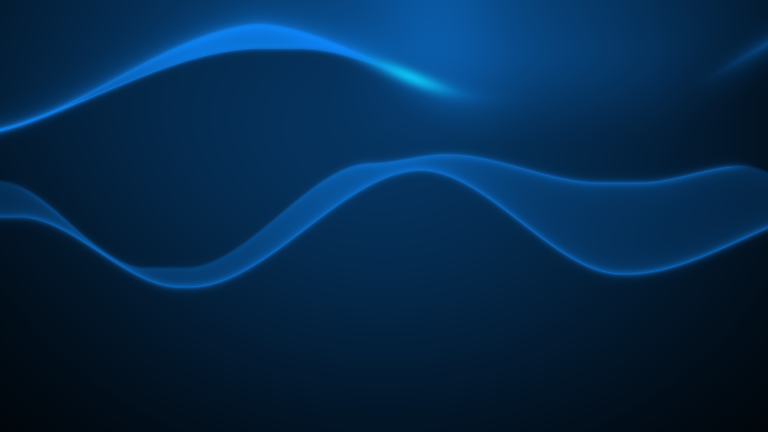
Reproduce this background procedurally as a WebGL 2 fragment shader.

```glsl
#version 300 es
precision highp float;

uniform vec2 u_resolution;
out vec4 fragColor;

const vec3 AMBIENT_TINT = vec3(0.055, 0.54, 1.0);
const vec3 RIBBON_BLUE = vec3(0.04, 0.46, 0.86);
const vec3 EDGE_BLUE = vec3(0.06, 0.53, 0.98);
const vec3 SPARK_CYAN = vec3(0.05, 0.78, 0.97);

// Smooth rise of the given height between two positions
float ramp(float x, float start, float end, float height) {
    return height * smoothstep(start, end, x);
}

float bell(float x, float center, float width) {
    float t = (x - center) / width;
    return exp(-t * t);
}

float lineGlow(float offset, float width) {
    return exp(-abs(offset) / width);
}

// Soft mask between two curves, which may cross
float band(float y, float a, float b, float softness) {
    return smoothstep(-softness, softness, y - min(a, b))
         * smoothstep(-softness, softness, max(a, b) - y);
}

// Ribbon edges as height over x
float upperTop(float x) {
    return 0.685 + ramp(x, -0.052, 0.349, 0.259) - ramp(x, 0.326, 0.651, 0.171)
         + ramp(x, 0.833, 1.107, 0.192);
}

float upperBottom(float x) {
    return 0.681 + ramp(x, -0.078, 0.341, 0.208) - ramp(x, 0.39, 0.651, 0.118)
         + ramp(x, 0.833, 1.107, 0.192);
}

float lowerTop(float x) {
    return 0.583 - ramp(x, -0.007, 0.189, 0.204) + ramp(x, 0.241, 0.484, 0.241)
         + ramp(x, 0.48, 0.582, 0.021) - ramp(x, 0.582, 0.781, 0.065)
         + ramp(x, 0.833, 0.97, 0.039) - ramp(x, 0.97, 1.04, 0.035);
}

float lowerBottom(float x) {
    return 0.498 - ramp(x, 0.026, 0.234, 0.162) + ramp(x, 0.247, 0.549, 0.271)
         - ramp(x, 0.547, 0.81, 0.241) + ramp(x, 0.816, 1.12, 0.164);
}

// Broad light, a column at the top and a veil above the upper ribbon
vec3 background(vec2 p, float horizon) {
    float light = 0.39 * bell(p.x, 0.5, 0.53) * bell(p.y, 0.69, 0.75) - 0.025;
    float softness = mix(0.012, 0.13, smoothstep(0.42, 0.62, p.x));
    float above = smoothstep(-softness, softness, p.y - horizon);
    light += 0.21 * above * bell(p.x, 0.6, 0.42);
    light += 0.12 * bell(p.x, 0.57, 0.085) * smoothstep(0.58, 0.88, p.y);
    light += 0.06 * bell(p.x, 0.0, 0.3) * smoothstep(0.25, 0.9, p.y);
    return AMBIENT_TINT * max(light, 0.008);
}

vec3 upperRibbon(vec3 color, vec2 p, float top, float bottom) {
    float body = smoothstep(0.06, 0.28, p.x) * (1.0 - smoothstep(0.43, 0.54, p.x));
    float fill = band(p.y, bottom, top, 0.006) * body;
    float shade = 0.72 + 0.2 * lineGlow(p.y - bottom, 0.02);
    color = mix(color, RIBBON_BLUE, fill * shade);

    float fade = 1.0 - smoothstep(0.46, 0.55, p.x);
    float halo = lineGlow(p.y - top, 0.03) * smoothstep(bottom - 0.01, bottom + 0.01, p.y);
    color += RIBBON_BLUE * 0.25 * halo * fade;
    float edges = 0.55 * lineGlow(p.y - top, 0.007) + 0.65 * lineGlow(p.y - bottom, 0.005);
    color = mix(color, EDGE_BLUE, min(edges, 0.85) * fade);

    // Blurred tail and returning crest on the right
    float middle = 0.5 * (top + bottom);
    float tail = 0.45 * bell(p.x, 0.56, 0.07) * lineGlow(p.y - middle, 0.025);
    float crest = 0.5 * smoothstep(0.89, 1.01, p.x) * lineGlow(p.y - middle, 0.022);
    color = mix(color, RIBBON_BLUE, tail + crest);

    float spark = bell(p.x, 0.535, 0.045) * bell(p.y, middle, 0.018);
    return mix(color, SPARK_CYAN, 0.9 * spark);
}

vec3 lowerRibbon(vec3 color, vec2 p, float top, float bottom) {
    float strength = 0.18 + 0.28 * bell(p.x, 0.48, 0.14);
    float fill = band(p.y, bottom, top, 0.006);
    float shade = strength + 0.14 * lineGlow(p.y - bottom, 0.03)
                + 0.12 * lineGlow(p.y - top, 0.03);
    color = mix(color, RIBBON_BLUE, fill * shade);

    float topFade = mix(0.14, 0.55, smoothstep(0.34, 0.5, p.x));
    topFade += 0.2 * bell(p.x, 0.07, 0.04);
    topFade *= smoothstep(0.0, 0.04, p.x) * (1.0 - smoothstep(0.94, 0.99, p.x));
    float bottomFade = 0.62 - 0.2 * bell(p.x, 0.0, 0.06);
    float edges = topFade * lineGlow(p.y - top, 0.006)
                + bottomFade * lineGlow(p.y - bottom, 0.006);
    return mix(color, EDGE_BLUE, min(edges, 0.85));
}

void main() {
    vec2 p = gl_FragCoord.xy / u_resolution;
    float crestTop = upperTop(p.x);
    float crestBottom = upperBottom(p.x);

    vec3 color = background(p, crestBottom);
    color = upperRibbon(color, p, crestTop, crestBottom);
    color = lowerRibbon(color, p, lowerTop(p.x), lowerBottom(p.x));
    fragColor = vec4(clamp(color, 0.0, 1.0), 1.0);
}
```
